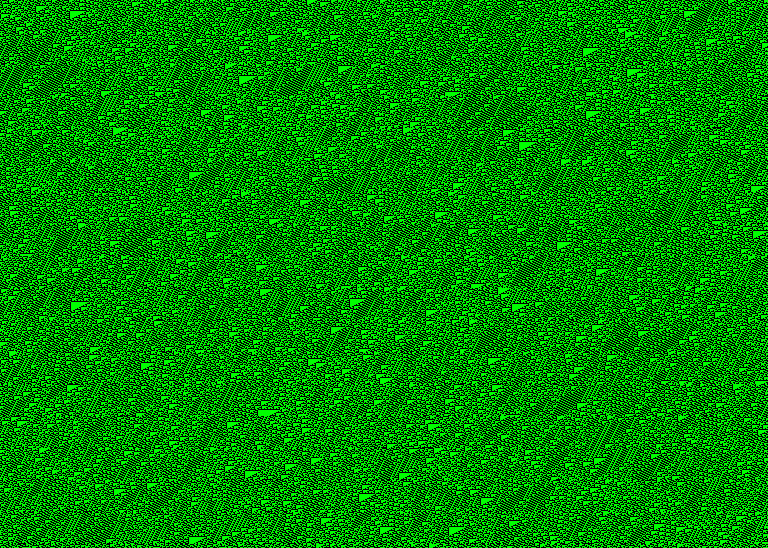
Write a Shadertoy shader that draws this pattern.

```glsl
#define CELLS_ACROSS 768.0
#define BLOCK_ROWS 32
#define WARM_UP 8
#define SEED 71u
#define BRIGHTEN 0.92
#define LIVE_COLOUR vec3(0.0, 0.0, 0.0)
#define EMPTY_COLOUR vec3(0.0, 1.0, 0.0)

// Integer hash: 32 random bits per lane
uvec4 hashBits(uvec4 v) {
    v = v * 747796405u + 2891336453u;
    v = ((v >> ((v >> 28u) + 4u)) ^ v) * 277803737u;
    v = (v >> 22u) ^ v;
    v *= 2246822519u;
    return v ^ (v >> 15u);
}

// Random 128-cell window of a seed row; bit 0 is the given column
uvec4 seedRow(uint column, uint block) {
    uvec4 word = (column >> 5u) + uvec4(0u, 1u, 2u, 3u);
    uvec4 salt = hashBits(uvec4(block * 977u + SEED));
    uvec4 near = hashBits(word ^ salt);
    uvec4 far = hashBits((word + 1u) ^ salt);
    uint offset = column & 31u;
    return (near >> offset) | ((far << 1u) << (31u - offset));
}

// Neighbours n cells to the right of every cell in the window
uvec4 neighbours(uvec4 w, uint n) {
    return (w >> n) | (uvec4(w.yzw, 0u) << (32u - n));
}

// One generation: empty runs shrink from the right by two cells
uvec4 evolve(uvec4 a) {
    uvec4 b = neighbours(a, 1u);
    uvec4 c = neighbours(a, 2u);
    uvec4 d = neighbours(a, 3u);
    return (a ^ (b | c)) & (~(b & c) | d);
}

// Four adjacent cells of a row, as 0 or 1
vec4 cellsAt(int column, int row) {
    int shiftedRow = row + BLOCK_ROWS * 64;
    int block = shiftedRow / BLOCK_ROWS;
    int generations = WARM_UP + shiftedRow - block * BLOCK_ROWS;
    uvec4 w = seedRow(uint(column + 4096), uint(block));
    for (int i = 0; i < WARM_UP + BLOCK_ROWS; i++) {
        if (i >= generations) break;
        w = evolve(w);
    }
    return vec4((uvec4(w.x) >> uvec4(0u, 1u, 2u, 3u)) & 1u);
}

// Overlap of four unit cells with the interval lo..hi
vec4 coverage(float lo, float hi) {
    vec4 edge = floor(lo) + vec4(0.0, 1.0, 2.0, 3.0);
    return max(min(vec4(hi), edge + 1.0) - max(vec4(lo), edge), 0.0);
}

void mainImage(out vec4 fragColor, in vec2 fragCoord) {
    // Cell coordinates, with generations running downwards
    float cellsPerPixel = CELLS_ACROSS / iResolution.x;
    vec2 centre = vec2(fragCoord.x, iResolution.y - fragCoord.y) * cellsPerPixel;
    vec2 lo = centre - 0.5 * cellsPerPixel;
    vec2 hi = centre + 0.5 * cellsPerPixel;
    ivec2 first = ivec2(floor(lo));

    // Area average over the cells under this pixel
    vec4 columns = coverage(lo.x, hi.x);
    vec4 rows = coverage(lo.y, hi.y);
    float live = 0.0;
    for (int j = 0; j < 4; j++) {
        if (rows[j] > 0.001) live += rows[j] * dot(columns, cellsAt(first.x, first.y + j));
    }
    live /= dot(columns, vec4(1.0)) * dot(rows, vec4(1.0));

    float empty = pow(clamp(1.0 - live, 0.0, 1.0), BRIGHTEN);
    fragColor = vec4(mix(LIVE_COLOUR, EMPTY_COLOUR, empty), 1.0);
}
```
